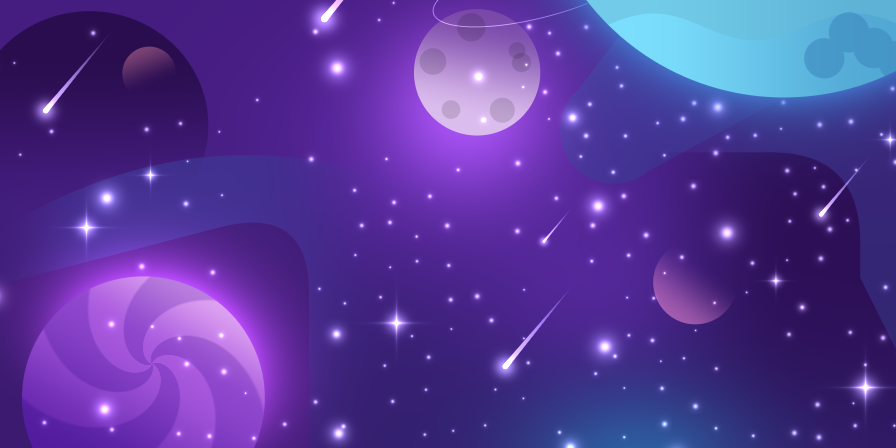
Reproduce this background procedurally as a Shadertoy shader.

```glsl
// Violet space scene: layered nebula, glowing planets, meteors and scattered stars.
#define INDIGO vec3(0.20, 0.12, 0.43)
#define VIOLET vec3(0.37, 0.17, 0.66)
#define NIGHT vec3(0.14, 0.04, 0.27)
#define BLUE vec3(0.24, 0.21, 0.57)
#define CYAN vec3(0.44, 0.79, 0.90)
#define LILAC vec3(0.86, 0.74, 0.93)
#define STAR_CELL 0.075
#define STAR_DENSITY 0.5
#define GLOW_CELL 0.26

float hash(vec2 p) { return fract(sin(dot(p, vec2(127.1, 311.7))) * 43758.5); }

// Antialiased coverage of a signed distance
float fill(float d) { return clamp(0.5 - d * iResolution.y, 0.0, 1.0); }

float glow(vec2 d, float r) { return exp(-dot(d, d) / (r * r)); }

float smoothMax(float a, float b, float k) {
    float h = max(k - abs(a - b), 0.0) / k;
    return max(a, b) + h * h * k * 0.25;
}

vec3 nebula(vec2 p) {
    vec3 c = mix(INDIGO, vec3(0.27, 0.11, 0.50), smoothstep(0.1, 0.8, p.y));
    c = mix(c, VIOLET, 0.8 * glow((p - vec2(1.0, 0.66)) * vec2(0.7, 1.0), 0.28));
    c = mix(c, VIOLET, 0.65 * glow((p - vec2(1.32, 0.37)) * vec2(0.8, 1.0), 0.22));
    // Dark hill, upper left
    float hill = (length((p - vec2(0.2, 0.72)) / vec2(0.265, 0.255)) - 1.0) * 0.255;
    c = mix(c, NIGHT, fill(hill) * 0.85 * smoothstep(0.52, 0.9, p.y));
    // Blue wave across the left
    float wave = p.y - 0.654 + 0.55 * (p.x - 0.55) * (p.x - 0.55);
    float waveFade = smoothstep(0.0, 0.25, p.x) * (1.0 - smoothstep(0.5, 0.9, p.x));
    c = mix(c, BLUE, fill(wave) * waveFade * 0.75 * smoothstep(0.0, 0.4, p.y));
    // Purple bank behind the swirled planet
    float bank = smoothMax(p.y - 0.365 - 0.26 * p.x, p.x - 0.69, 0.2);
    c = mix(c, vec3(0.24, 0.10, 0.44), fill(bank) * 0.85);
    // Blue tongue below the cyan planet
    vec2 a = p - vec2(1.37, 0.71), axis = vec2(0.28, 0.24);
    float t = clamp(dot(a, axis) / dot(axis, axis), 0.0, 1.0);
    float tongue = length(a - axis * t) - 0.12 - 0.08 * t;
    c = mix(c, mix(BLUE, VIOLET, 0.35 * t), fill(tongue) * 0.75);
    // Dark bank on the right, blue beyond it
    float flare = 0.5 * max(0.38 - p.y, 0.0);
    float dark = smoothMax(p.y - 0.66, p.x - 1.92 - flare, 0.2);
    float rightSide = smoothstep(1.4, 1.8, p.x);
    c = mix(c, BLUE * 0.8, 0.6 * rightSide * (1.0 - fill(dark)));
    c = mix(c, NIGHT * 1.15, 0.85 * fill(dark) * rightSide * smoothstep(-0.3, 0.5, p.y));
    return mix(c, vec3(0.17, 0.42, 0.67), 0.85 * glow((p - vec2(1.42, -0.04)) * vec2(0.65, 1.0), 0.17));
}

vec3 cyanPlanet(vec3 c, vec2 p) {
    float d = length(p - vec2(1.75, 1.3385)) - 0.556;
    c = mix(c, vec3(0.26, 0.52, 0.85), 0.75 * exp(-max(d, 0.0) * 18.0));
    vec3 surface = mix(CYAN * 1.1, vec3(0.32, 0.66, 0.83), smoothstep(1.4, 2.0, p.x));
    surface = mix(surface, CYAN * 0.93, 0.5 * fill(0.94 + 0.03 * sin(p.x * 14.0) - p.y));
    float cloud = 1.0;
    for (float i = 0.0; i < 4.0; i++)
        cloud = min(cloud, length(p - vec2(1.84 + 0.055 * i, 0.895 + 0.035 * sin(i * 2.0 - 0.8))) - 0.045);
    surface = mix(surface, vec3(0.25, 0.56, 0.76), 0.7 * fill(cloud));
    return mix(c, surface, fill(d));
}

vec3 moon(vec3 c, vec2 p) {
    vec2 q = (p - vec2(1.065, 0.8385)) / 0.141;
    c += vec3(0.42, 0.22, 0.45) * glow(q + vec2(0.15, 0.5), 1.35) * 0.8;
    vec3 surface = mix(LILAC, vec3(0.48, 0.28, 0.66), smoothstep(-0.8, 1.0, q.y + 0.2 * q.x));
    for (float i = 0.0; i < 6.0; i++) {
        vec2 crater = vec2(cos(i * 1.2 + 0.5), sin(i * 1.2 + 0.5)) * 0.72;
        float size = 0.12 + 0.14 * hash(vec2(i, 3.0));
        surface *= 1.0 - 0.13 * fill((length(q - crater) - size) * 0.141);
    }
    return mix(c, surface, fill((length(q) - 1.0) * 0.141));
}

vec3 swirlPlanet(vec3 c, vec2 p) {
    vec2 q = (p - vec2(0.32, 0.112)) / 0.271;
    float d = (length(q) - 1.0) * 0.271;
    c += vec3(0.50, 0.18, 0.55) * exp(-max(d, 0.0) * 16.0) * smoothstep(-0.6, 1.2, q.x * 0.5 + q.y);
    float light = dot(q, vec2(0.45, 0.75));
    vec3 surface = mix(vec3(0.38, 0.14, 0.67), vec3(0.66, 0.35, 0.87), smoothstep(-0.7, 0.4, light));
    surface = mix(surface, vec3(0.88, 0.65, 0.95), smoothstep(0.3, 0.95, light));
    vec2 s = q - vec2(0.07, 0.28);
    float spiral = sin(4.0 * atan(s.y, s.x) + 11.0 * sqrt(length(s)));
    surface *= 1.0 - vec3(0.16, 0.22, 0.08) * smoothstep(-0.1, 0.15, spiral);
    return mix(c, surface, fill(d));
}

// Small planet whose lit side fades into the sky
vec3 crescent(vec3 c, vec2 q, float r, vec2 lightDir, vec3 tint) {
    return mix(c, tint, fill(length(q) - r) * 0.75 * smoothstep(-0.5, 1.1, dot(q, lightDir) / r));
}

float meteor(vec2 p, vec2 head, float len) {
    vec2 q = p - head, dir = normalize(vec2(0.64, 0.77));
    float t = clamp(dot(q, dir) / len, 0.0, 1.0);
    float streak = fill(length(q - dir * len * t) - 0.025 * len * (1.0 - t)) * (1.0 - t);
    return streak * 0.9 + 0.6 * glow(q, 0.09 * len);
}

float sparkle(vec2 q, float r) {
    vec2 k = abs(q) / r;
    float rays = exp(-k.x * 3.0 - k.y * 22.0) + exp(-k.y * 3.0 - k.x * 22.0);
    return rays + 0.5 * glow(q, r * 0.35);
}

// One jittered star per grid cell: soft halo plus core
float scatter(vec2 p, float cell, float density, float size, float halo) {
    vec2 id = floor(p / cell);
    vec2 center = (id + 0.2 + 0.6 * vec2(hash(id), hash(id + 17.0))) * cell;
    float r = size * (0.5 + hash(id + 31.0));
    float shine = 0.75 * glow(p - center, r) + halo * glow(p - center, r * 2.5);
    return shine * step(hash(id + 53.0), density);
}

void mainImage(out vec4 fragColor, in vec2 fragCoord) {
    vec2 p = fragCoord / iResolution.y;
    vec3 c = nebula(p);
    c = crescent(c, p - vec2(0.333, 0.836), 0.06, vec2(-0.35, 0.9), vec3(0.60, 0.34, 0.51));
    c = crescent(c, p - vec2(1.552, 0.37), 0.094, vec2(-0.6, -0.8), vec3(0.77, 0.44, 0.75));
    c = moon(c, p);
    // Thin orbit around the moon
    vec2 q = mat2(0.969, -0.247, 0.247, 0.969) * (p - vec2(1.2, 1.03)), radii = vec2(0.24, 0.07);
    float k = length(q / radii);
    c += 0.35 * fill(abs(k * (k - 1.0) / length(q / (radii * radii))) - 0.001);
    c = swirlPlanet(c, p);
    // Stars thicken towards the lower right
    float density = STAR_DENSITY * mix(0.45, 1.3, smoothstep(0.2, 1.2, p.x - p.y + 0.5));
    float stars = scatter(p, STAR_CELL, density, 0.0036, 0.1);
    stars += scatter(p + 0.11, GLOW_CELL, 0.6, 0.008, 0.35);
    // Four-pointed stars: position, size
    vec3 points[6] = vec3[6](vec3(0.193, 0.492, 0.055), vec3(0.336, 0.609, 0.035), vec3(0.885, 0.279, 0.06),
        vec3(1.732, 0.373, 0.035), vec3(1.932, 0.135, 0.07), vec3(1.987, 0.688, 0.035));
    for (int i = 0; i < 6; i++) stars += sparkle(p - points[i].xy, points[i].z);
    // Meteors: head, length
    vec3 heads[5] = vec3[5](vec3(0.102, 0.753, 0.235), vec3(0.724, 0.958, 0.3), vec3(1.214, 0.461, 0.1),
        vec3(1.128, 0.182, 0.24), vec3(1.833, 0.521, 0.175));
    for (int i = 0; i < 5; i++) stars += meteor(p, heads[i].xy, heads[i].z);
    c += vec3(0.85, 0.80, 1.0) * stars;
    fragColor = vec4(clamp(cyanPlanet(c, p), 0.0, 1.0), 1.0);
}
```
